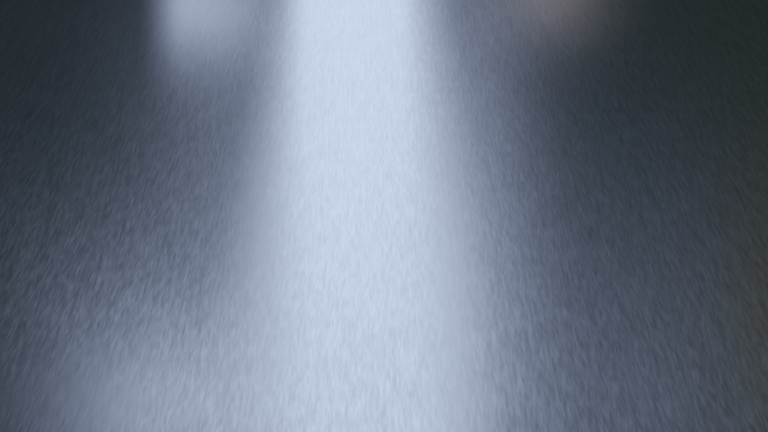
A WebGL 1 fragment shader for this texture:

```glsl
precision highp float;
// Brushed metal sheet lit by a tall soft light beam, with dark flanks.
// Broad gaussian glows build the brightness, a ramp tints it steel blue,
// and short hair-thin strokes of stretched value noise add the grain.

uniform vec2 u_resolution;

float hash(vec2 p) {
  return fract(sin(dot(p, vec2(127.1, 311.7))) * 43758.5453);
}

float noise(vec2 p) {
  vec2 cell = floor(p);
  vec2 f = fract(p);
  f = f * f * (3.0 - 2.0 * f);
  return mix(mix(hash(cell), hash(cell + vec2(1.0, 0.0)), f.x),
             mix(hash(cell + vec2(0.0, 1.0)), hash(cell + vec2(1.0, 1.0)), f.x), f.y);
}

float glow(vec2 uv, vec2 center, vec2 radius) {
  vec2 d = (uv - center) / radius;
  return exp(-dot(d, d));
}

// Short strokes, about -0.5 to 0.5, fanning out gently and shrinking upwards.
float fibres(vec2 uv, float aspect) {
  vec2 fan = vec2((uv.x - 0.5) * aspect / (2.25 - uv.y), uv.y + 0.55 * uv.y * uv.y);
  float sum = 0.0;
  float weight = 0.5;
  vec2 scale = vec2(330.0, 34.0);
  for (int i = 0; i < 3; i++) {
    float layer = float(i);
    vec2 q = fan * scale + layer * 37.3;
    q.y += 0.61 * hash(vec2(floor(q.x), layer));
    sum += weight * (noise(q) - 0.5);
    scale *= vec2(1.4, 1.5);
    weight *= 0.85;
  }
  return sum;
}

float brightness(vec2 uv) {
  float low = 1.0 - uv.y;

  // Dark sheet with halos beside the beam
  float light = 0.135 + 0.03 * low;
  light += 0.29 * glow(uv, vec2(0.36, 0.48), vec2(0.17 + 0.05 * low, 0.8));
  light += 0.28 * glow(uv, vec2(0.20, 0.03), vec2(0.17, 0.28));
  light += 0.06 * glow(uv, vec2(0.08, 0.38), vec2(0.15, 0.24));
  light += 0.30 * glow(uv, vec2(0.59, 0.45), vec2(0.105 + 0.02 * low, 1.1));
  light += 0.15 * glow(uv, vec2(0.79, 0.0), vec2(0.25, 0.62));

  // Spot at the top left, crisper on its left side
  float spot = smoothstep(0.175, 0.24, uv.x) * exp(-pow((uv.x - 0.23) / 0.13, 2.0));
  light += 0.36 * spot * exp(-pow(low / 0.16, 2.0));

  // Main beam, widening and softening downwards
  float leftEdge = mix(0.31, 0.37, uv.y);
  float leftSoft = mix(0.11, 0.035, uv.y);
  float rightEdge = mix(0.605, 0.56, uv.y);
  float rightSoft = mix(0.075, 0.048, uv.y);
  float beam = smoothstep(leftEdge - leftSoft, leftEdge + leftSoft, uv.x)
             * (1.0 - smoothstep(rightEdge - rightSoft, rightEdge + rightSoft, uv.x));
  float core = 0.72 + 0.05 * uv.y + 0.03 * glow(uv, vec2(0.46, 0.55), vec2(0.07, 0.6));
  return mix(light, core, beam);
}

void main() {
  vec2 uv = gl_FragCoord.xy / u_resolution;
  float aspect = u_resolution.x / u_resolution.y;
  float light = brightness(uv);

  // Grain shows most in the lower midtones and fades in the hazy strips
  float contrast = 0.38 * light * (1.0 - light) * mix(1.15, 0.6, uv.y);
  contrast += 0.03 * glow(uv, vec2(0.08, 0.4), vec2(0.2, 0.25));
  float haze = glow(uv, vec2(0.335, 0.45), vec2(0.05, 0.35))
             + glow(uv, vec2(0.59, 0.3), vec2(0.035, 0.45))
             + glow(uv, vec2(0.12, 0.08), vec2(0.09, 0.12))
             + glow(uv, vec2(0.24, 1.0), vec2(0.08, 0.16));
  contrast *= 1.0 - 0.65 * min(haze, 1.0);
  light += contrast * fibres(uv, aspect);

  // Steel ramp
  vec3 color = vec3(light, light * 1.03 + 0.025, light + 0.42 * light * (1.0 - 0.8 * light));

  // Rosy reflection at the top, olive and brown cast on the right rim
  color += vec3(0.22, 0.185, 0.18) * glow(uv, vec2(0.725, 1.02), vec2(0.075, 0.13));
  color += vec3(0.02, 0.0, -0.045) * glow(uv, vec2(1.03, 0.3), vec2(0.1, 0.4));
  color -= vec3(0.01, 0.01, 0.03) * glow(uv, vec2(1.0, 0.95), vec2(0.2, 0.35));

  gl_FragColor = vec4(clamp(color, 0.0, 1.0), 1.0);
}
```
